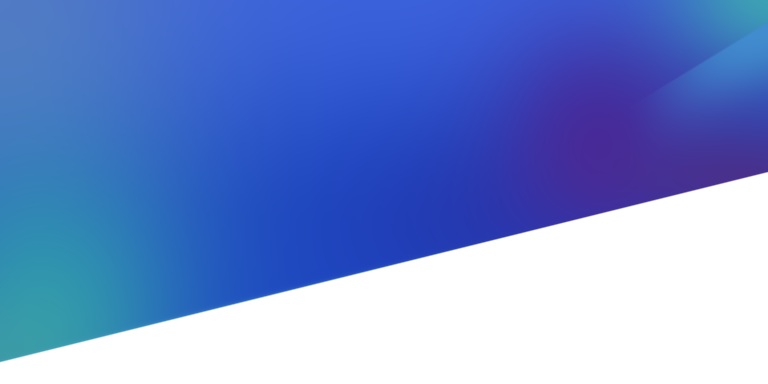
Write a Shadertoy shader that draws this background.

```glsl
// Soft elliptical falloff: 1 at the center, fading with the given radii
float glow(vec2 p, vec2 center, vec2 radii) {
    vec2 d = (p - center) / radii;
    return exp(-dot(d, d));
}

void mainImage(out vec4 fragColor, in vec2 fragCoord) {
    vec2 p = fragCoord / iResolution.y;
    p.x *= 2.0 * iResolution.y / iResolution.x;
    float pixel = 1.0 / iResolution.y;

    // Blue base, lighter toward the top
    vec3 color = mix(vec3(0.11, 0.28, 0.76), vec3(0.23, 0.38, 0.86), smoothstep(0.4, 1.05, p.y));

    // Slate and teal glows on the left
    color = mix(color, vec3(0.32, 0.48, 0.77), glow(p, vec2(0.0, 0.95), vec2(0.5, 0.6)));
    color = mix(color, vec3(0.18, 0.60, 0.68), 0.95 * glow(p, vec2(0.12, 0.2), vec2(0.36, 0.42)));
    color = mix(color, vec3(0.27, 0.65, 0.62), 0.6 * glow(p, vec2(0.0, 0.05), vec2(0.28, 0.2)));

    // Indigo shade and purple core on the right
    color = mix(color, vec3(0.14, 0.21, 0.68), 0.75 * glow(p, vec2(1.28, 0.42), vec2(0.4, 0.26)));
    color = mix(color, vec3(0.21, 0.24, 0.66), 0.8 * glow(p, vec2(1.9, 0.68), vec2(0.3, 0.25)));
    color = mix(color, vec3(0.28, 0.16, 0.60), 0.97 * glow(p, vec2(1.56, 0.63), vec2(0.27, 0.29)));
    color = mix(color, vec3(0.31, 0.17, 0.51), 0.8 * glow(p, vec2(1.96, 0.53), vec2(0.35, 0.13)));

    // Teal corner
    color = mix(color, vec3(0.24, 0.64, 0.70), glow(p, vec2(2.02, 1.03), vec2(0.26, 0.2)));

    // Light fold below a diagonal crease
    float below = 0.943 + 0.61 * (p.x - 2.0) - p.y;
    float fold = smoothstep(-0.003, 0.006, below) * exp(-pow(below / 0.13, 2.0));
    color = mix(color, vec3(0.26, 0.55, 0.82), 0.9 * fold * smoothstep(1.62, 2.0, p.x));

    // White area under the slanted edge, with a faint bright rim
    float edge = (p.y - 0.057 - 0.2475 * p.x) / length(vec2(1.0, 0.2475));
    color = mix(color, vec3(0.35, 0.68, 0.85), 0.35 * exp(-abs(edge) / 0.004) * smoothstep(1.5, 0.6, p.x));
    color = mix(vec3(1.0), color, smoothstep(-pixel, pixel, edge));

    fragColor = vec4(color, 1.0);
}
```
